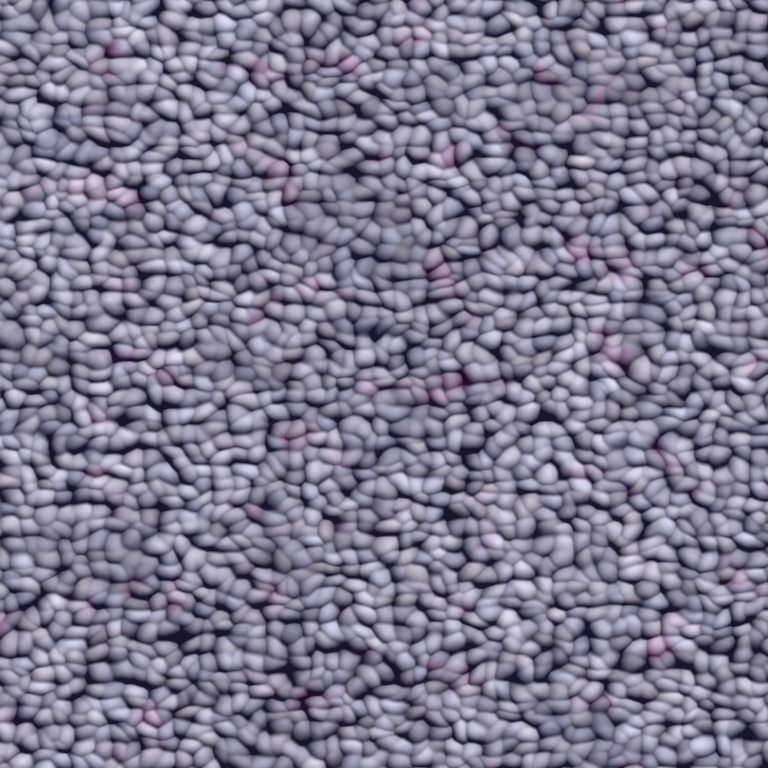
Reproduce this texture procedurally as a three.js fragment shader.

```glsl
// Dense pile of small rounded violet-grey grains, lit from above, with dark gaps.
#define GRAINS vec2(43.0, 53.0)   // grains across and up
#define JITTER 0.76               // scatter of grain centres inside their cells
#define RADIUS 0.68               // mean grain radius, in cells
#define MERGE 9.0                 // higher gives crisper seams between grains
#define LIGHT vec2(0.08, 0.21)    // offset towards the light, in cells
#define RELIEF 0.34               // brightness gained with height
#define SUN 0.34                  // brightness gained on lit slopes
#define TONE 0.20                 // brightness spread from grain to grain
#define MID_GREY vec3(0.495, 0.483, 0.568)
#define MAUVE vec3(0.035, -0.035, -0.015)

varying vec2 vUv;

vec3 hash3(vec2 cell) {
  vec3 q = vec3(dot(cell, vec2(127.1, 311.7)),
                dot(cell, vec2(269.5, 183.3)),
                dot(cell, vec2(419.2, 371.9)));
  return fract(sin(q) * 43758.5);
}

// Layered sines, each turned and finer than the last; about -1 to 1.
float waves(vec2 p) {
  float sum = 0.0;
  float gain = 0.5;
  for (int i = 0; i < 4; i++) {
    p = mat2(0.8, 0.6, -0.6, 0.8) * p * 1.5 + 1.7;
    sum += gain * sin(p.x + 1.3 * sin(p.y)) * cos(0.8 * p.y);
    gain *= 0.75;
  }
  return sum;
}

// Soft union of domes: x = height, y = grain tone, z = grain tint.
vec3 grains(vec2 p) {
  vec2 base = floor(p);
  vec2 blend = vec2(0.0);
  float total = 0.0;
  for (int j = -1; j <= 1; j++) {
    for (int i = -1; i <= 1; i++) {
      vec2 cell = base + vec2(float(i), float(j));
      vec3 place = hash3(cell);
      vec3 look = hash3(cell + 71.3);
      vec2 d = p - cell - 0.5 - JITTER * (place.xy - 0.5);

      // Turn and stretch each dome into an oval.
      float angle = 3.14 * place.z;
      float c = cos(angle);
      float s = sin(angle);
      d = vec2(c * d.x + s * d.y, c * d.y - s * d.x);
      d *= vec2(0.84, 1.14) / RADIUS;

      float height = 1.0 - dot(d, d) + 0.3 * look.x;
      float weight = exp(MERGE * height);
      blend += weight * look.yz;
      total += weight;
    }
  }
  return vec3(log(total) / MERGE, blend / total);
}

void main() {
  // Bend the cell grid so that rows do not show.
  vec2 p = vUv * GRAINS;
  p += 0.35 * vec2(waves(p * 0.45), waves(p.yx * 0.45 + 9.0));

  vec3 grain = grains(p);
  float slope = grain.x - grains(p + LIGHT).x;

  // Broad changes: light drifts, worn soft areas and mauve stains.
  float drift = waves(vUv * 5.0 + 2.0);
  float worn = smoothstep(0.1, 0.8, waves(vUv * 9.0 + 5.0));
  float stain = smoothstep(0.35, 0.9, waves(vUv * vec2(15.0, 20.0) + 3.0));
  float speckle = waves(p * 3.5);

  float shade = RELIEF * (grain.x - 0.75) + SUN * slope;
  shade += TONE * (grain.y - 0.5) + 0.025 * speckle;
  shade *= mix(1.06, 0.72, worn);
  shade += 0.05 * drift - 0.04 * stain * grain.z;

  vec3 color = MID_GREY + clamp(shade, -0.4, 0.38);
  color += vec3(-0.01, 0.0, 0.03) * (grain.z - 0.5);
  color += MAUVE * stain * (0.4 + grain.z);
  gl_FragColor = vec4(color, 1.0);
}
```
